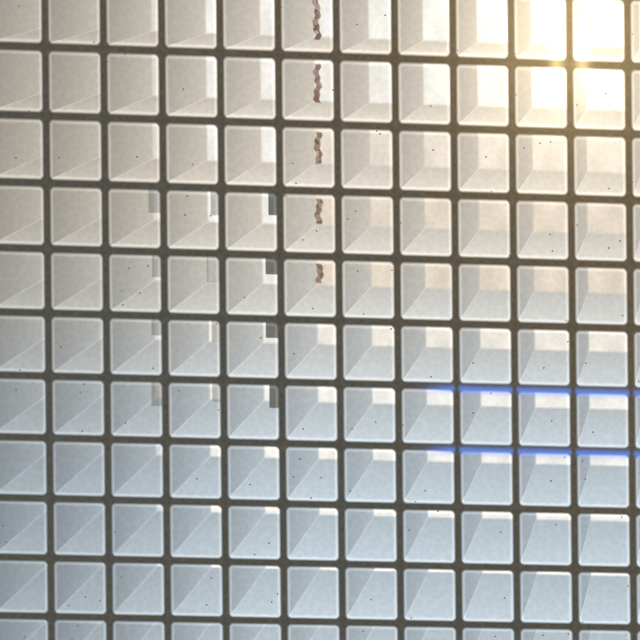
Write a WebGL 1 fragment shader that draws this pattern.

```glsl
precision highp float;
// Deep square lattice seen at an angle, backlit with warm glare above and cool light below.

uniform vec2 u_resolution;

float hash(vec2 p) {
  return fract(sin(dot(p, vec2(12.99, 78.23))) * 43758.5);
}

// Cellular noise: x is the distance to the nearest point, y its random value.
vec2 cellular(vec2 p) {
  vec2 nearest = vec2(2.0, 0.0);
  for (int j = -1; j <= 1; j++) {
    for (int i = -1; i <= 1; i++) {
      vec2 cell = floor(p) + vec2(float(i), float(j));
      vec2 point = cell + vec2(hash(cell), hash(cell + 31.7));
      float dist = length(p - point);
      if (dist < nearest.x) nearest = vec2(dist, hash(cell + 67.3));
    }
  }
  return nearest;
}

float roundedBox(vec2 p, vec2 halfSize, float radius) {
  vec2 q = abs(p) - halfSize + radius;
  return length(max(q, 0.0)) + min(max(q.x, q.y), 0.0) - radius;
}

// Soft-edged rectangle from corner lo to corner hi.
float softRect(vec2 p, vec2 lo, vec2 hi, float soft) {
  vec2 a = smoothstep(lo - soft, lo + soft, p);
  vec2 b = 1.0 - smoothstep(hi - soft, hi + soft, p);
  return a.x * a.y * b.x * b.y;
}

// Tilted grid whose rows tighten downward; rows count from the top.
vec2 gridCoords(vec2 uv) {
  float down = 1.0 - uv.y;
  float t = down - (0.034 - 0.015 * down) * (uv.x - 0.48);
  float column = 1.0 + (uv.x - 0.0755 - 0.0105 * (down - 0.52)) / 0.091;
  return vec2(column, 0.203 + 9.067 * t + 1.053 * t * t);
}

// Left wall, floor and bright far opening inside one cell.
vec3 cellInterior(vec2 q, vec2 id, vec2 uv, vec2 grain) {
  vec2 center = id * vec2(0.091, 0.095) + 0.03;
  vec2 far = vec2(1.05 - 0.85 * center.x, 0.22 + 0.82 * center.y);

  vec3 tint = mix(vec3(0.69, 0.735, 0.765), vec3(0.80, 0.77, 0.72), smoothstep(0.2, 0.75, uv.y));
  tint *= mix(0.88, 1.04, smoothstep(0.0, 0.5, uv.x));
  vec3 wall = tint * (0.86 + 0.17 * q.x + 0.05 * (1.0 - q.y));
  vec3 ground = tint * (1.10 - 0.12 * q.y / far.y);
  float crease = q.y / far.y - q.x / far.x;
  vec3 color = mix(ground, wall, smoothstep(-0.04, 0.04, crease));
  color += 0.05 * exp(-pow(crease / 0.035, 2.0));

  // Far opening: white at the edges of the field, beige in the middle.
  float white = max(smoothstep(0.3, 0.08, center.y), smoothstep(0.42, 0.56, center.y));
  white = max(white, 1.0 - smoothstep(0.38, 0.46, center.x));
  vec3 light = mix(vec3(0.92, 0.87, 0.80), vec3(0.99, 0.98, 0.95), white);
  light *= 0.97 + 0.03 * sin(q.x * 9.0 + id.x * 2.3) * sin(q.y * 5.0 + id.y);
  float opening = softRect(q, far, vec2(1.2), 0.035);
  color = mix(color, light, opening * smoothstep(0.12, 0.3, center.x));

  // Rusty streak down one column, and dark chips on the right edges.
  float wobble = 0.02 * sin(q.y * 17.0 + id.y) + 0.012 * sin(q.y * 41.0);
  float streak = softRect(q + vec2(wobble, 0.0), vec2(0.63, 0.2 + 0.1 * id.y), vec2(0.74, 0.93), 0.025);
  streak *= step(abs(id.x - 5.0), 0.5) * step(id.y, 4.5);
  color = mix(color, vec3(0.46, 0.35, 0.29), streak * (0.45 + 0.5 * grain.y));
  float chipSize = 0.2 + 0.25 * hash(id + 5.0);
  float chip = softRect(q, vec2(0.86 - 0.1 * hash(id), 1.0 - chipSize), vec2(1.2), 0.02);
  chip *= step(abs(id.x - 3.0), 1.5) * step(abs(id.y - 4.5), 2.0);
  color = mix(color, vec3(0.42, 0.42, 0.40), chip * (0.45 + 0.5 * step(3.5, id.x)));

  // Dusty mottling and a few specks.
  color *= 0.975 + 0.05 * grain.x;
  float speck = (1.0 - smoothstep(0.1, 0.22, grain.x)) * step(0.985, grain.y);
  return mix(color, vec3(0.42, 0.41, 0.40), 0.6 * speck);
}

void main() {
  vec2 uv = gl_FragCoord.xy / u_resolution;
  vec2 grid = gridCoords(uv);
  vec2 id = floor(grid);
  vec2 p = fract(grid);
  p.y = 1.0 - p.y;
  vec2 grain = cellular(uv * 110.0);

  // Rounded openings with a pale lip, framed by the bars.
  float edge = 0.015 + 6.0 / u_resolution.y;
  float d = roundedBox(p - 0.5, vec2(0.445), 0.075) + 0.006 * (grain.x - 0.5);
  vec3 inside = cellInterior((p - 0.5) / 0.89 + 0.5, id, uv, grain);
  inside += 0.09 * exp(-pow((d + 0.035) / 0.022, 2.0));
  float warmth = smoothstep(0.5, 1.3, uv.x * 0.7 + uv.y * 0.7);
  vec3 bar = mix(vec3(0.32, 0.315, 0.29), vec3(0.40, 0.35, 0.27), warmth);
  bar *= 0.92 + 0.16 * grain.x;
  vec3 color = mix(inside, bar, smoothstep(-edge, edge, d));

  // Blue fringes spill over two bars at the lower right.
  float row = clamp(floor(grid.y + 0.5), 6.0, 7.0);
  float fringe = exp(-pow((grid.y - row - 0.04) / 0.065, 2.0));
  fringe *= smoothstep(0.64, 0.71, uv.x) * (1.0 - smoothstep(0.43, 0.5, abs(p.x - 0.5)));
  color = mix(color, vec3(0.42, 0.57, 1.0), fringe * 0.75);

  // Warm glare with two vertical cores.
  vec2 g = uv - vec2(0.89, 0.96);
  color += vec3(0.30, 0.25, 0.16) * exp(-dot(g * vec2(6.0, 5.0), g * vec2(6.0, 5.0)));
  float core = exp(-pow((abs(g.x) - 0.02) / 0.012, 2.0)) * smoothstep(0.8, 0.9, uv.y);
  color += vec3(0.35, 0.31, 0.22) * core;
  gl_FragColor = vec4(clamp(color, 0.0, 1.0), 1.0);
}
```
